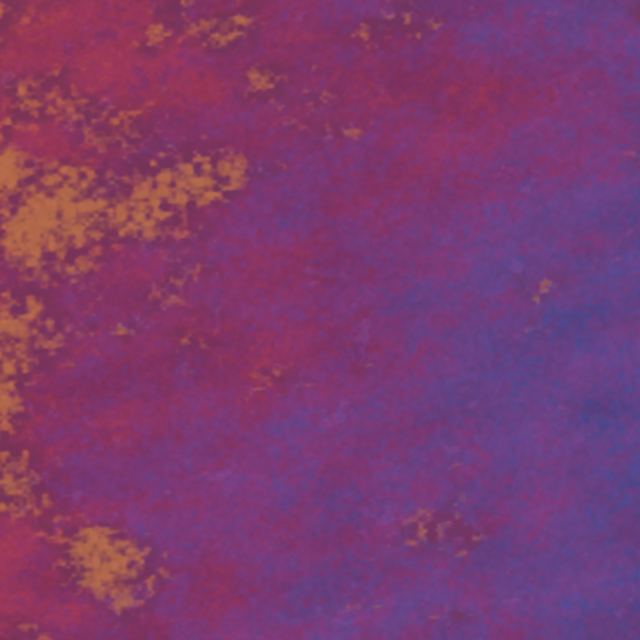
A three.js fragment shader for this texture:

```glsl
// Weathered pigment: a crimson to violet to blue wash with fine soft grain,
// overlaid by crumbly ochre patches with brownish rims, densest at upper left.
// Slanted layered value noise drives a colour ramp and a patch threshold.
varying vec2 vUv;

const vec3 BLUE = vec3(0.31, 0.28, 0.56);
const vec3 VIOLET = vec3(0.41, 0.25, 0.51);
const vec3 PURPLE = vec3(0.48, 0.22, 0.46);
const vec3 MAGENTA = vec3(0.52, 0.20, 0.39);
const vec3 CRIMSON = vec3(0.59, 0.21, 0.34);
const vec3 EMBER = vec3(0.66, 0.26, 0.29);
const vec3 OCHRE = vec3(0.72, 0.44, 0.28);
const vec3 UMBER = vec3(0.44, 0.20, 0.33);
const vec3 LILAC = vec3(0.55, 0.31, 0.61);

float hash(vec2 cell) {
  vec3 q = fract(vec3(cell.xyx) * 0.1031);
  q += dot(q, q.yzx + 33.33);
  return fract((q.x + q.y) * q.z);
}

float noise(vec2 p) {
  vec2 cell = floor(p);
  vec2 f = fract(p);
  f = f * f * (3.0 - 2.0 * f);
  float low = mix(hash(cell), hash(cell + vec2(1.0, 0.0)), f.x);
  float high = mix(hash(cell + vec2(0.0, 1.0)), hash(cell + 1.0), f.x);
  return mix(low, high, f.y);
}

// Layered noise, normalised to average one half
float fbm(vec2 p) {
  float sum = 0.0;
  float total = 0.0;
  float amp = 1.0;
  for (int i = 0; i < 4; i++) {
    sum += amp * noise(p);
    total += amp;
    p = mat2(1.6, 1.2, -1.2, 1.6) * p + 17.3;
    amp *= 0.5;
  }
  return sum / total;
}

// Signed grain around zero, two close scales
float grain(vec2 p, float scale) {
  return 0.65 * noise(p * scale) + 0.35 * noise(p * scale * 1.9 + 41.7) - 0.5;
}

// Turns the plane so that features rise gently to the right
vec2 slant(vec2 p, float angle) {
  float c = cos(angle);
  float s = sin(angle);
  return vec2(c * p.x + s * p.y, c * p.y - s * p.x);
}

// Cold to warm colour ramp
vec3 washColor(float heat) {
  vec3 c = mix(BLUE, VIOLET, smoothstep(0.05, 0.32, heat));
  c = mix(c, PURPLE, smoothstep(0.32, 0.50, heat));
  c = mix(c, MAGENTA, smoothstep(0.50, 0.67, heat));
  c = mix(c, CRIMSON, smoothstep(0.67, 0.85, heat));
  return mix(c, EMBER, smoothstep(0.88, 1.08, heat));
}

// Large-scale warmth: warm at upper left, a blue pool at the right
float warmth(vec2 uv, vec2 flow) {
  vec2 pool = (uv - vec2(0.92, 0.40)) / vec2(0.24, 0.20);
  float heat = 0.56 + 0.50 * (0.5 - uv.x) + 0.16 * (uv.y - 0.5);
  heat += 0.48 * (fbm(flow * vec2(3.0, 5.0) + 5.2) - 0.5);
  heat += 0.36 * (fbm(flow * vec2(14.0, 22.0) + 9.1) - 0.5);
  return heat - 0.22 * exp(-dot(pool, pool));
}

void main() {
  vec2 flow = slant(vUv, 0.3);

  // Grainy wash with slight changes of brightness
  float hueGrain = grain(flow * vec2(0.8, 1.0), 100.0);
  float toneGrain = grain(flow + 3.7, 115.0);
  vec3 color = washColor(warmth(vUv, flow) + 0.28 * hueGrain);
  color *= 1.0 + 0.10 * toneGrain + 0.16 * (fbm(flow * vec2(9.0, 15.0)) - 0.5);

  // Faint lilac bloom in small flecks
  float bloom = fbm(flow * vec2(22.0, 28.0) + 61.0) + 0.15 * toneGrain;
  color = mix(color, LILAC, 0.28 * smoothstep(0.70, 0.86, bloom));

  // Ochre patches that dissolve into fine crumbs over umber rims
  vec2 patchFlow = slant(vUv, 0.08);
  float cover = fbm(patchFlow * vec2(5.5, 8.5) + 23.0);
  cover += 0.26 * (0.5 - vUv.x) + 0.12 * (vUv.y - 0.5);
  float crumbs = grain(patchFlow * vec2(0.85, 1.0) + 8.3, 85.0);
  float rim = smoothstep(0.54, 0.70, cover) * smoothstep(0.30, -0.30, crumbs);
  color = mix(color, UMBER, 0.75 * rim);
  float ochre = smoothstep(0.64, 0.88, cover + 0.34 * crumbs);
  color = mix(color, OCHRE * (1.0 + 0.10 * toneGrain), 0.85 * ochre);

  gl_FragColor = vec4(color, 1.0);
}
```
